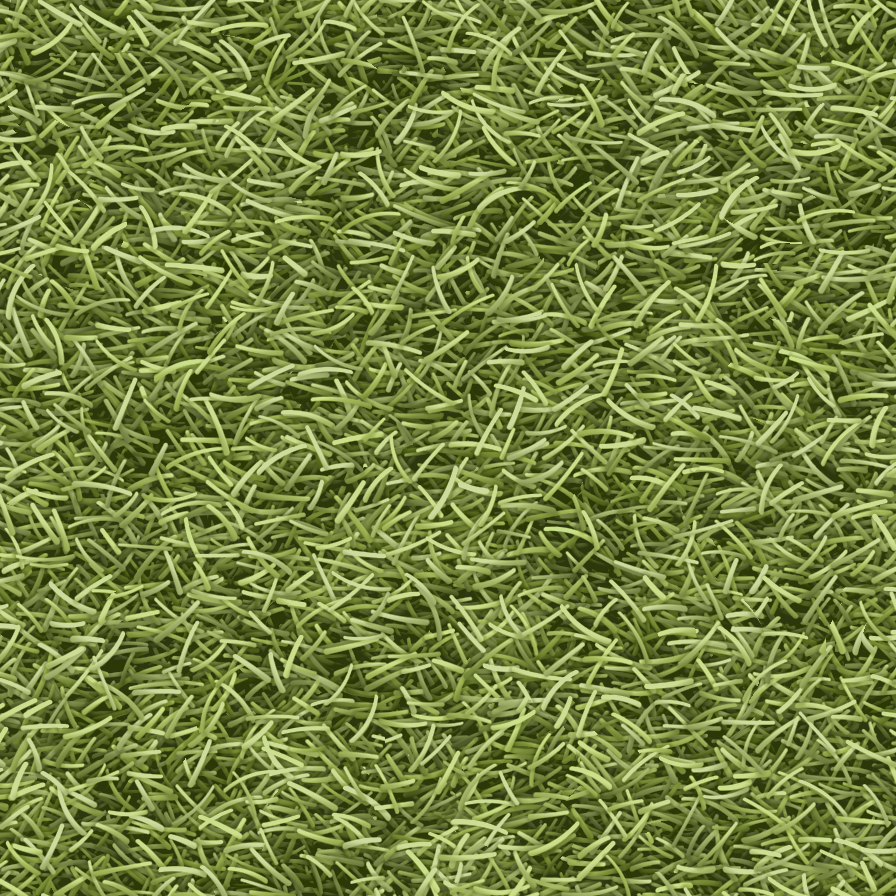
Write a Shadertoy shader that draws this texture.

```glsl
// Dense lawn of short, curved, overlapping grass blades with dark gaps beneath.

const int   LAYERS       = 14;
const float CELL         = 0.036;               // one blade per cell and layer
const vec2  HALF_LENGTH  = vec2(0.017, 0.035);  // shortest, longest
const vec2  HALF_WIDTH   = vec2(0.0021, 0.0034);
const vec2  LEAN         = vec2(-0.20, 1.25);   // rise above the horizontal, radians
const float MAX_BEND     = 7.0;
const float COVERAGE     = 0.23;                // share hidden by one layer
const float SOFTNESS     = 0.0011;
const float SHADOW_REACH = 0.006;
const float SHADOW_DEPTH = 0.22;
const float BRIGHTNESS   = 0.56;

const vec3 DEEP_SHADE  = vec3(0.17, 0.22, 0.03);
const vec3 OLIVE       = vec3(0.31, 0.37, 0.12);
const vec3 LEAF_GREEN  = vec3(0.46, 0.53, 0.23);
const vec3 LIGHT_GREEN = vec3(0.63, 0.70, 0.37);
const vec3 PALE_TIP    = vec3(0.80, 0.87, 0.58);
const vec3 LUMA        = vec3(0.30, 0.59, 0.11);

vec4 hash4(vec3 p) {
    vec4 q = fract(p.xyzx * vec4(0.1031, 0.1030, 0.0973, 0.1099));
    q += dot(q, q.wzxy + 33.33);
    return fract((q.xxyz + q.yzzw) * q.zywx);
}

float cornerSlope(vec2 corner, vec2 offset) {
    float a = 6.2832 * hash4(vec3(corner, 91.0)).x;
    return dot(vec2(cos(a), sin(a)), offset);
}

float gradientNoise(vec2 p) {
    vec2 i = floor(p), f = fract(p);
    vec2 u = f * f * f * (f * (f * 6.0 - 15.0) + 10.0);
    vec2 e = vec2(1.0, 0.0);
    return mix(mix(cornerSlope(i, f), cornerSlope(i + e, f - e), u.x),
               mix(cornerSlope(i + e.yx, f - e.yx), cornerSlope(i + 1.0, f - 1.0), u.x), u.y);
}

vec3 grassColor(float tone) {
    vec3 c = mix(DEEP_SHADE, OLIVE, smoothstep(0.06, 0.25, tone));
    c = mix(c, LEAF_GREEN, smoothstep(0.22, 0.48, tone));
    c = mix(c, LIGHT_GREEN, smoothstep(0.45, 0.75, tone));
    return mix(c, PALE_TIP, smoothstep(0.72, 1.0, tone));
}

// Paints one blade over ground, which holds tone (x) and greyness (y).
vec2 paintBlade(vec2 ground, vec2 p, vec4 shape, vec4 look,
                float exposure, float sway, float blur) {
    float halfLength = mix(HALF_LENGTH.x, HALF_LENGTH.y, shape.z);
    float reach = halfLength + 2.0 * SHADOW_REACH;
    if (dot(p, p) > reach * reach) return ground;

    // Straighten the blade along x, with its tip at positive x.
    float side = shape.w < 0.5 + sway ? 1.0 : -1.0;
    float lean = mix(LEAN.x, LEAN.y, look.x);
    vec2 dir = vec2(side * cos(lean), sin(lean));
    vec2 q = vec2(dot(p, dir), dot(p, vec2(-dir.y, dir.x)));
    q.y += MAX_BEND * (look.y * 2.0 - 1.0) * (q.x * q.x - 0.3 * halfLength * halfLength);

    float along = clamp(0.5 + 0.5 * q.x / halfLength, 0.0, 1.0);
    float width = mix(HALF_WIDTH.x, HALF_WIDTH.y, look.z) * mix(1.1, 0.75, along);
    float dist = length(vec2(max(abs(q.x) - halfLength + width, 0.0), q.y)) - width;

    // Contact shadow, then the blade lit along its upper edge and tip.
    ground.x *= 1.0 - SHADOW_DEPTH * smoothstep(SHADOW_REACH, 0.0, dist);
    float across = side * clamp(q.y / width, -1.0, 1.0);
    float tone = BRIGHTNESS + 0.75 * (exposure - 0.5) + 0.34 * (look.w - 0.5)
               + 0.42 * (along - 0.5) + 0.09 * across;
    float grey = fract(look.w * 7.0 + shape.z * 5.0);
    return mix(ground, vec2(tone, grey), smoothstep(blur, -blur, dist));
}

void mainImage(out vec4 fragColor, in vec2 fragCoord) {
    vec2 uv = fragCoord / iResolution.y;
    float blur = max(SOFTNESS, 0.75 / iResolution.y);
    float sway = 0.45 * gradientNoise(uv * 5.0 + 3.7);
    float clump = gradientNoise(uv * 8.0 + 11.3) + 0.6 * gradientNoise(uv * 19.0);

    // Stack layers from the shaded thatch up to the sunlit tips.
    vec2 turf = vec2(0.04, 0.5);
    for (int layer = 0; layer < LAYERS; layer++) {
        float id = float(layer);
        float exposure = pow(1.0 - COVERAGE, float(LAYERS - 1 - layer));
        vec2 grid = uv / CELL + hash4(vec3(id, 5.0, 17.0)).xy + 20.0;
        vec2 home = floor(grid);
        for (int y = -1; y <= 1; y++)
        for (int x = -1; x <= 1; x++) {
            vec2 cell = home + vec2(x, y);
            vec4 shape = hash4(vec3(cell, id + 1.0));
            vec4 look = hash4(vec3(cell, id + 41.0));
            vec2 p = (grid - cell - shape.xy) * CELL;
            turf = paintBlade(turf, p, shape, look, exposure, sway, blur);
        }
    }

    // Broad light and dark clumps, then fresh and dull greens.
    vec3 color = grassColor(turf.x + 0.16 * clump);
    color = mix(color, vec3(dot(color, LUMA)), mix(-0.14, 0.22, turf.y));
    fragColor = vec4(clamp(color, 0.0, 1.0), 1.0);
}
```
